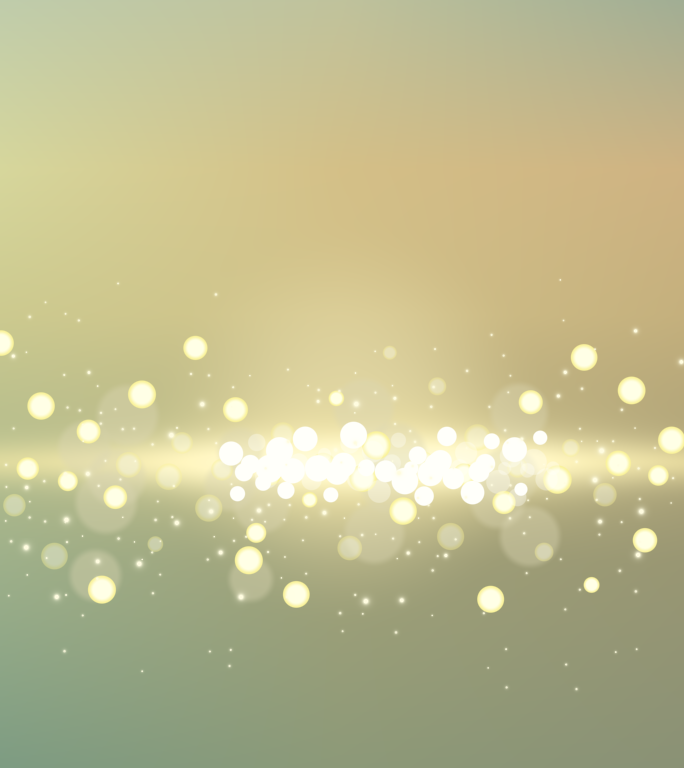
Reproduce this background procedurally as a WebGL 1 fragment shader.

```glsl
precision highp float;
// Warm olive gradient with a glowing horizon beam, soft bokeh discs and drifting specks.
uniform vec2 u_resolution;

// Gradient rows from bottom to top: left, middle, right
const vec3 ROW0_L = vec3(0.49, 0.61, 0.51), ROW0_M = vec3(0.55, 0.60, 0.47), ROW0_R = vec3(0.54, 0.57, 0.46);
const vec3 ROW1_L = vec3(0.62, 0.69, 0.54), ROW1_M = vec3(0.63, 0.63, 0.47), ROW1_R = vec3(0.60, 0.59, 0.45);
const vec3 ROW2_L = vec3(0.80, 0.79, 0.56), ROW2_M = vec3(0.82, 0.76, 0.54), ROW2_R = vec3(0.77, 0.69, 0.49);
const vec3 ROW3_L = vec3(0.84, 0.84, 0.61), ROW3_M = vec3(0.83, 0.75, 0.53), ROW3_R = vec3(0.81, 0.70, 0.51);
const vec3 ROW4_L = vec3(0.75, 0.80, 0.67), ROW4_M = vec3(0.75, 0.76, 0.61), ROW4_R = vec3(0.63, 0.68, 0.58);
const float ROW1_Y = 0.27, ROW2_Y = 0.59, ROW3_Y = 0.78;

// Light
const float HORIZON = 0.398;
const vec3 DOME_COLOR = vec3(0.92, 0.88, 0.68);
const vec3 BEAM_COLOR = vec3(1.00, 0.94, 0.66);
const vec3 HOT_COLOR = vec3(1.00, 0.99, 0.86);
const vec3 HAZE_COLOR = vec3(0.86, 0.84, 0.70);
const vec3 DISC_CORE = vec3(1.00, 1.00, 0.90);
const vec3 DISC_RIM = vec3(0.98, 0.95, 0.60);
const vec3 SPECK_COLOR = vec3(1.00, 0.99, 0.88);

// Scatter
const int HAZE_COUNT = 17;
const int DISC_COUNT = 52;
const int CLUSTER_COUNT = 56;
const vec2 SPREAD_STEP = vec2(0.75488, 0.56984);

float hash(float n) {
  return fract(sin(n * 12.9898) * 43758.55);
}

float hash2(vec2 p) {
  return fract(sin(dot(p, vec2(127.1, 311.7))) * 43758.55);
}

// Even scatter: x in 0..1, y in -1..1 crowded towards zero
vec2 scatter(float n, vec2 offset) {
  vec2 s = fract(n * SPREAD_STEP + offset);
  float t = 2.0 * s.y - 1.0;
  return vec2(s.x, t * pow(abs(t), 0.7));
}

vec3 row(vec3 left, vec3 middle, vec3 right, float x) {
  return x < 0.5 ? mix(left, middle, x * 2.0) : mix(middle, right, x * 2.0 - 1.0);
}

vec3 backdrop(vec2 uv) {
  vec3 c = row(ROW0_L, ROW0_M, ROW0_R, uv.x);
  c = mix(c, row(ROW1_L, ROW1_M, ROW1_R, uv.x), clamp(uv.y / ROW1_Y, 0.0, 1.0));
  c = mix(c, row(ROW2_L, ROW2_M, ROW2_R, uv.x), clamp((uv.y - ROW1_Y) / (ROW2_Y - ROW1_Y), 0.0, 1.0));
  c = mix(c, row(ROW3_L, ROW3_M, ROW3_R, uv.x), clamp((uv.y - ROW2_Y) / (ROW3_Y - ROW2_Y), 0.0, 1.0));
  return mix(c, row(ROW4_L, ROW4_M, ROW4_R, uv.x), clamp((uv.y - ROW3_Y) / (1.0 - ROW3_Y), 0.0, 1.0));
}

// Opaque inside the radius, fading over the given edge width
float disc(vec2 p, vec2 center, float radius, float edge) {
  return 1.0 - smoothstep(radius - edge, radius + edge, length(p - center));
}

// One jittered speck per grid cell, rarer away from the horizon
float specks(vec2 p, float cell, float radius, float chance, float seed) {
  vec2 id = floor(p / cell);
  vec2 jitter = 0.25 + 0.5 * vec2(hash2(id + seed), hash2(id + seed + 17.3));
  float away = ((id.y + 0.5) * cell - HORIZON + 0.02) / 0.17;
  float present = step(hash2(id + seed + 41.9) + 0.02, chance * exp(-away * away));
  float size = radius * mix(0.6, 1.2, hash2(id + seed + 5.1));
  float d = length(p - (id + jitter) * cell) / size;
  return present * min(1.0, 0.3 * exp(-d * d * 0.3) + 1.1 * exp(-d * d * 1.3));
}

void main() {
  vec2 uv = gl_FragCoord.xy / u_resolution;
  float width = u_resolution.x / u_resolution.y;
  vec2 p = vec2(uv.x * width, uv.y);
  float aa = 0.6 / u_resolution.y;
  float dx = uv.x - 0.54;
  float dy = uv.y - HORIZON;
  vec3 color = backdrop(uv);

  // Broad dome of light, wide bloom and the thin beam
  float domeDist = length(p - vec2(0.51 * width, HORIZON + 0.05));
  color = mix(color, DOME_COLOR, 0.66 * (1.0 - smoothstep(0.04, 0.27, domeDist)));
  float beam = exp(-pow(abs(dy) / 0.026, 1.8)) * mix(0.6, 1.0, exp(-dx * dx * 9.0));
  float bloom = exp(-dx * dx * 10.0 - dy * dy / 0.0045);
  color = mix(color, BEAM_COLOR, clamp(0.85 * beam + 0.65 * bloom, 0.0, 1.0));
  color = mix(color, HOT_COLOR, exp(-dx * dx * 11.0 - dy * dy / 0.0011));

  // Large hazy discs
  for (int i = 0; i < HAZE_COUNT; i++) {
    float n = float(i) + 1.0;
    vec2 s = scatter(n, vec2(0.3, 0.2));
    vec2 c = vec2(mix(0.08, 0.88, s.x) * width, HORIZON - 0.03 + 0.14 * s.y);
    float r = mix(0.027, 0.042, hash(n + 3.3));
    color = mix(color, HAZE_COLOR, 0.42 * disc(p, c, r, 0.006));
  }

  // Crisp yellow-rimmed discs, some translucent
  for (int i = 0; i < DISC_COUNT; i++) {
    float n = float(i) + 1.0;
    vec2 s = scatter(n, vec2(0.11, 0.47));
    vec2 c = vec2(s.x * width, HORIZON - 0.012 + 0.17 * s.y);
    float r = mix(0.009, 0.0185, sqrt(hash(n + 53.9)));
    float alpha = hash(n + 89.1) < 0.55 ? 1.0 : 0.42;
    vec3 fill = mix(DISC_CORE, DISC_RIM, smoothstep(0.6, 1.0, length(p - c) / r));
    color = mix(color, fill, alpha * disc(p, c, r, 0.0003 + aa));
  }

  // White cluster along the bright middle of the beam
  for (int i = 0; i < CLUSTER_COUNT; i++) {
    float n = float(i) + 1.0;
    vec2 s = scatter(n, vec2(0.37, 0.71));
    vec2 c = vec2(mix(0.33, 0.81, s.x) * width, HORIZON - 0.008 + 0.045 * s.y);
    float r = mix(0.008, 0.018, hash(n + 173.0));
    float alpha = mix(0.35, 1.0, step(0.4, hash(n + 191.0)));
    color = mix(color, vec3(1.0, 1.0, 0.98), alpha * disc(p, c, r, 0.0003 + aa));
  }

  // Fine dust and a few brighter sparks
  float dust = specks(p, 0.024, 0.0016, 0.45, 3.0) * 0.85;
  float sparks = specks(p, 0.05, 0.0036, 0.42, 29.0);
  color = mix(color, SPECK_COLOR, max(dust, sparks));

  gl_FragColor = vec4(color, 1.0);
}
```
